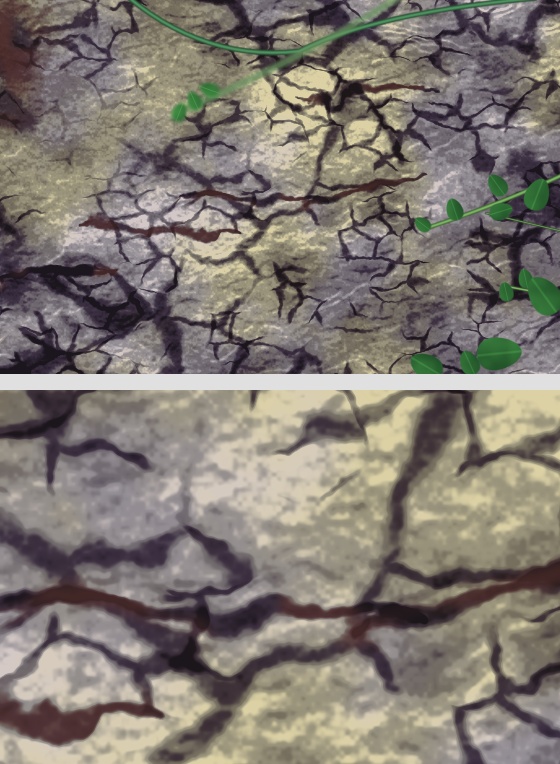
Top, the full canvas; bottom, a detail of the centre.
Give the GLSL for this texture, as a Shadertoy shader.

```glsl
// Flaking tree bark in patchy light, crossed by green vines and small leaves.
// Terraced noise gives the scales, warped cell borders the fine cracks,
// tapered strokes the long fissures; a tone ramp colours them.
#define RELIEF 0.27
#define GRAIN 0.34
#define SOFT 0.003
#define SHADOW vec3(0.23, 0.19, 0.25)
#define MID vec3(0.44, 0.43, 0.43)
#define LIGHT vec3(0.57, 0.57, 0.56)
#define PALE vec3(0.82, 0.81, 0.75)
#define RUST vec3(0.36, 0.20, 0.18)
#define LEAF_DARK vec3(0.12, 0.30, 0.15)
#define LEAF_LIGHT vec3(0.25, 0.54, 0.26)

float hash(vec2 p) {
    vec3 q = fract(p.xyx * 0.1031);
    q += dot(q, q.yzx + 33.33);
    return fract((q.x + q.y) * q.z);
}
float noise(vec2 p) {
    vec2 i = floor(p), f = fract(p);
    f = f * f * (3.0 - 2.0 * f);
    return mix(mix(hash(i), hash(i + vec2(1, 0)), f.x),
               mix(hash(i + vec2(0, 1)), hash(i + vec2(1, 1)), f.x), f.y);
}
float fbm(vec2 p) {
    float sum = 0.0, amp = 0.52;
    for (int i = 0; i < 5; i++, amp *= 0.5) {
        sum += amp * noise(p);
        p = mat2(1.6, 1.2, -1.2, 1.6) * p + 17.3;
    }
    return sum;
}
// Height of overlapping scales, stretched along the grain
float scales(vec2 p) {
    float k = 10.0 * fbm(mat2(0.99, -0.15, 0.15, 0.99) * p * vec2(3.4, 6.0) + 4.0);
    return floor(k) + smoothstep(0.55, 1.0, fract(k)) + 0.5 * noise(p * vec2(40.0, 60.0));
}
// Gap between the two nearest cell seeds, zero on a border
float border(vec2 p) {
    vec2 cell = floor(p);
    float first = 9.0, second = 9.0;
    for (int i = 0; i < 9; i++) {
        vec2 c = cell + vec2(i % 3, i / 3) - 1.0;
        float d = length(c + vec2(hash(c), hash(c + 57.0)) - p);
        second = min(second, max(first, d));
        first = min(first, d);
    }
    return 0.5 * (second - first);
}
// Distance to a segment, and position along it
vec2 segment(vec2 p, vec2 a, vec2 b) {
    float h = clamp(dot(p - a, b - a) / dot(b - a, b - a), 0.0, 1.0);
    return vec2(length(p - mix(a, b, h)), h);
}
float curve(vec2 p, vec2 a, vec2 b, vec2 c) {
    float d = 9.0;
    vec2 last = a;
    for (int i = 1; i <= 14; i++) {
        float t = float(i) / 14.0;
        vec2 next = mix(mix(a, b, t), mix(b, c, t), t);
        d = min(d, segment(p, last, next).x);
        last = next;
    }
    return d;
}
float blob(vec2 p, vec2 centre, vec2 radius) {
    vec2 q = (p - centre) / radius;
    return exp(-dot(q, q));
}
void stem(inout vec3 col, float d, float width, vec3 tint) {
    vec3 shade = tint * mix(1.15, 0.6, smoothstep(0.0, width, d));
    col = mix(col, shade, 1.0 - smoothstep(width - SOFT, width + SOFT, d));
}
// Leaf given as centre, angle and half length
void leaf(inout vec3 col, vec2 p, vec4 l, float blur) {
    float c = cos(l.z), s = sin(l.z);
    vec2 q = mat2(c, -s, s, c) * (p - l.xy) / l.w;
    float d = (length(q * vec2(1.0, 1.4 + 0.3 * q.x)) - 1.0) * l.w;
    float lit = 0.3 + 0.35 * q.y + 0.3 * noise(p * 40.0) + 0.4 * smoothstep(0.1, 0.0, abs(q.y));
    vec3 tint = mix(LEAF_DARK, LEAF_LIGHT, clamp(lit + blur * 40.0, 0.0, 1.15));
    col = mix(col, tint, 1.0 - smoothstep(-SOFT - blur, SOFT + blur, d));
}
vec3 bark(vec2 p) {
    vec2 w = p + 0.09 * (vec2(fbm(p * 9.0), fbm(p * 9.0 + 31.0)) - 0.5);
    float rough = 1.0 - 0.75 * blob(p, vec2(0.22, 0.64), vec2(0.28, 0.20));
    float corner = blob(w, vec2(0.0, 0.86), vec2(0.14, 0.20));
    // Broad light, scale relief, grain and dark patches
    float relief = scales(p) - scales(p + vec2(-0.003, 0.006));
    float tone = 0.49 + 0.9 * (fbm(p * vec2(5.0, 8.0) + 9.0) - 0.5);
    tone += 0.27 * blob(w, vec2(0.78, 0.65), vec2(0.40, 0.30)) - 0.55 * corner;
    tone += RELIEF * rough * clamp(relief, -1.1, 1.1);
    tone += GRAIN * (0.6 * noise(p * vec2(90.0, 130.0)) + 0.4 * noise(p * 230.0) - 0.5);
    tone -= 0.35 * smoothstep(0.62, 0.74, fbm(w * vec2(5.0, 7.0) + 50.0));
    // Two sizes of broken cracks
    for (float size = 6.5; size < 15.0; size += 8.0) {
        float width = 0.09 * smoothstep(0.3, 0.8, noise(p * size * 0.8 + 7.0));
        float crack = 1.0 - smoothstep(0.2 * width, width + 0.025, border(w * size * vec2(0.75, 1.15)));
        tone -= 0.6 * rough * crack * smoothstep(0.015, 0.05, width);
    }
    // Long fissures as start and end points
    vec4 ends[5] = vec4[5](vec4(0.02, 0.26, 0.31, 0.285), vec4(0.22, 0.40, 0.64, 0.375),
        vec4(0.82, 0.43, 1.13, 0.545), vec4(0.80, 0.72, 1.17, 0.765), vec4(0.48, 0.47, 0.88, 0.45));
    float rust = corner * 0.7;
    for (int i = 0; i < 5; i++) {
        vec2 s = segment(w, ends[i].xy, ends[i].zw);
        float width = 0.08 * s.y * (1.0 - s.y) * noise(p * 22.0) + 0.002;
        tone -= 0.75 * (1.0 - smoothstep(0.3 * width, width + 0.004, s.x));
        rust = max(rust, 0.6 * (1.0 - smoothstep(0.0, 0.03, s.x)));
    }
    // Tone ramp with warm and violet tints
    vec3 col = mix(SHADOW, MID, smoothstep(0.05, 0.40, tone));
    col = mix(col, LIGHT, smoothstep(0.40, 0.60, tone));
    col = mix(col, PALE, smoothstep(0.60, 0.86, tone)) * (1.0 - 0.55 * smoothstep(0.08, -0.35, tone));
    float cool = smoothstep(0.35, 0.65, fbm(p * 4.0 + 70.0));
    col *= mix(vec3(1.05, 1.01, 0.86), vec3(1.01, 0.97, 1.04), cool);
    return mix(col, RUST, rust * smoothstep(0.55, 0.25, tone) * smoothstep(0.3, 0.6, noise(p * 18.0)));
}
void mainImage(out vec4 fragColor, in vec2 fragCoord) {
    vec2 p = fragCoord / iResolution.y;
    vec3 col = bark(p);
    // Upper vine and unfocused shoot
    float vine = min(curve(p, vec2(0.34, 1.01), vec2(0.55, 0.835), vec2(0.80, 0.863)),
                     curve(p, vec2(0.80, 0.863), vec2(1.0, 0.965), vec2(1.43, 1.005)));
    stem(col, vine, 0.007, vec3(0.27, 0.50, 0.33));
    float shoot = curve(p, vec2(1.07, 1.01), vec2(0.82, 0.85), vec2(0.50, 0.71));
    col = mix(col, vec3(0.42, 0.58, 0.38), 0.7 * (1.0 - smoothstep(0.002, 0.018, shoot)));
    for (float k = 0.0; k < 3.0; k++)
        leaf(col, p, vec4(0.48 + 0.04 * k, 0.70 + 0.03 * k, 1.2 + 0.8 * k, 0.026), 0.008);
    // Sharp stems and leaves
    vec3 fresh = vec3(0.42, 0.62, 0.34);
    stem(col, curve(p, vec2(1.14, 0.39), vec2(1.34, 0.455), vec2(1.51, 0.535)), 0.006, fresh);
    stem(col, segment(p, vec2(1.30, 0.43), vec2(1.51, 0.38)).x, 0.003, fresh * 0.8);
    stem(col, segment(p, vec2(1.35, 0.235), vec2(1.51, 0.205)).x, 0.004, fresh);
    vec4 leaves[11] = vec4[11](
        vec4(1.13, 0.40, 2.5, 0.024), vec4(1.215, 0.44, 1.9, 0.03), vec4(1.33, 0.505, 2.2, 0.032),
        vec4(1.34, 0.435, 0.3, 0.031), vec4(1.437, 0.48, 1.2, 0.044), vec4(1.353, 0.22, 1.8, 0.026),
        vec4(1.405, 0.255, 1.8, 0.026), vec4(1.455, 0.21, 2.2, 0.056), vec4(1.335, 0.055, 0.1, 0.06),
        vec4(1.14, 0.02, 2.6, 0.046), vec4(1.255, 0.03, 2.0, 0.034));
    for (int i = 0; i < 11; i++) leaf(col, p, leaves[i], 0.0);
    fragColor = vec4(clamp(col, 0.0, 1.0), 1.0);
}
```
